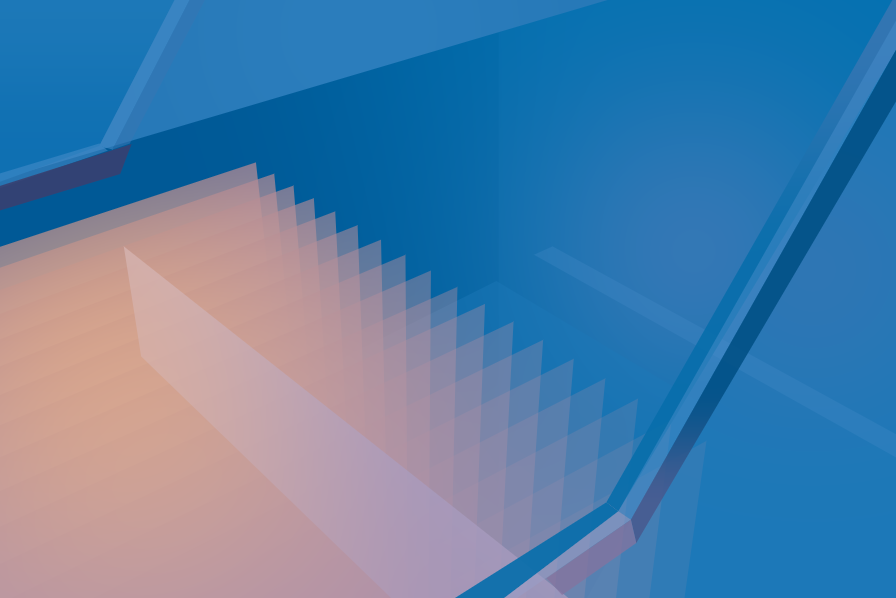
This background is drawn by a Shadertoy shader. Its source:

```glsl
// Translucent peach fins fanned out in a blue room behind slanted glass frames.

const vec3 DEEP_BLUE  = vec3(0.00, 0.35, 0.59);
const vec3 CLEAR_BLUE = vec3(0.00, 0.43, 0.68);
const vec3 SKY_BLUE   = vec3(0.11, 0.47, 0.72);
const vec3 HAZE_BLUE  = vec3(0.21, 0.46, 0.70);
const vec3 PALE_BLUE  = vec3(0.28, 0.55, 0.79);
const vec3 SHADE_BLUE = vec3(0.00, 0.31, 0.52);
const vec3 PEACH      = vec3(0.86, 0.67, 0.57);
const vec3 LILAC      = vec3(0.67, 0.56, 0.67);
const vec3 PLUM       = vec3(0.22, 0.25, 0.44);
const int FIN_COUNT = 18;

// Signed distance to the line a-b, positive on its left side.
float edge(vec2 p, vec2 a, vec2 b) {
    vec2 d = normalize(b - a);
    return d.x * (p.y - a.y) - d.y * (p.x - a.x);
}

// Antialiased coverage from a signed distance.
float cover(float d) {
    return clamp(0.5 + d * iResolution.y, 0.0, 1.0);
}

// Coverage of a convex quad given in either winding.
float quad(vec2 p, vec2 a, vec2 b, vec2 c, vec2 d) {
    float s = sign(edge(c, a, b));
    float ab = s * edge(p, a, b), bc = s * edge(p, b, c);
    float cd = s * edge(p, c, d), da = s * edge(p, d, a);
    return cover(min(min(ab, bc), min(cd, da)));
}

float glow(vec2 p, vec2 center, float radius) {
    vec2 d = (p - center) / radius;
    return exp(-dot(d, d));
}

// Walls, floor and the long pale streak.
vec3 room(vec2 p) {
    vec3 col = mix(DEEP_BLUE, CLEAR_BLUE, smoothstep(0.3, 1.1, p.x + 0.3 * (p.y - 0.7)));
    col = mix(col, HAZE_BLUE, 0.9 * glow(p, vec2(1.16, 0.58), 0.30));
    col += 0.012 * cover(p.x - 0.834);
    vec2 corner = vec2(0.83, 0.53);
    float ground = min(edge(p, vec2(1.5, 0.13), corner), edge(p, corner, vec2(0.7, 0.465)));
    col = mix(col, SKY_BLUE, 0.45 * cover(ground));
    float outside = cover(edge(p, vec2(1.055, 0.13), vec2(1.5, 0.918)) * -1.0);
    vec3 outer = mix(SKY_BLUE, HAZE_BLUE, 0.7 * glow(p, vec2(1.36, 0.55), 0.25));
    col = mix(col, outer, outside);
    col = mix(col, SKY_BLUE, 0.7 * smoothstep(0.32, 0.05, p.y));
    float streak = quad(p, vec2(0.893, 0.574), vec2(0.924, 0.588),
                        vec2(1.52, 0.262), vec2(1.52, 0.223));
    return mix(col, PALE_BLUE, 0.28 * streak);
}

// Upper left pane with its bevelled corner.
vec3 upperPane(vec3 col, vec2 p) {
    float pane = cover(edge(p, vec2(0.17, 0.75), vec2(1.016, 1.0)));
    vec3 tint = mix(SKY_BLUE, HAZE_BLUE, 0.35) + 0.025 * glow(p, vec2(0.6, 0.95), 0.35);
    col = mix(col, tint, pane);
    float inner = quad(p, vec2(-0.1, 0.66), vec2(0.166, 0.756), vec2(0.297, 1.01), vec2(-0.1, 1.01));
    col = mix(col, mix(vec3(0.06, 0.44, 0.70), SKY_BLUE, smoothstep(0.75, 1.0, p.y)), inner);
    float bright = quad(p, vec2(0.166, 0.756), vec2(0.188, 0.75), vec2(0.322, 1.01), vec2(0.297, 1.01));
    float dim = quad(p, vec2(0.188, 0.75), vec2(0.217, 0.76), vec2(0.348, 1.01), vec2(0.322, 1.01));
    float ledge = quad(p, vec2(-0.01, 0.682), vec2(0.18, 0.748), vec2(0.166, 0.76), vec2(-0.01, 0.707));
    col = mix(col, PALE_BLUE, 0.55 * max(bright, ledge));
    col = mix(col, HAZE_BLUE, 0.6 * dim);
    float shade = quad(p, vec2(-0.01, 0.645), vec2(0.201, 0.709), vec2(0.22, 0.759), vec2(-0.01, 0.686));
    return mix(col, PLUM, 0.9 * shade);
}

// Overlapping fins: spacing widens and opacity falls toward the front.
vec3 fins(vec3 col, vec2 p) {
    vec3 tint = mix(LILAC, PEACH, glow(p, vec2(0.17, 0.42), 0.46));
    for (int i = 0; i < FIN_COUNT; i++) {
        float n = float(i), t = n / float(FIN_COUNT - 1);
        float x = 0.428 + 0.0297 * n + 0.00086 * n * n;
        vec2 tip = vec2(x, 0.7285 - 0.618 * (x - 0.428));
        float top = edge(p, tip - vec2(1.0, mix(0.33, 0.55, t)), tip);
        float side = edge(p, tip, tip + vec2(mix(0.11, -0.14, t), -1.0));
        float fin = cover(min(-top, -side));
        vec3 shaded = tint - vec3(0.07, 0.08, 0.04) * (1.0 - t) * exp(top * 14.0);
        col = mix(col, shaded, fin * mix(0.74, 0.13, t));
    }
    return col;
}

// Pale blade lying across the fins.
vec3 blade(vec3 col, vec2 p) {
    vec2 apex = vec2(0.207, 0.588), heel = vec2(0.236, 0.404);
    float right = -edge(p, apex, vec2(0.938, 0.01));
    float left = min(edge(p, apex, heel), edge(p, heel, vec2(0.654, 0.0)));
    vec3 tint = mix(vec3(0.84, 0.71, 0.70), vec3(0.66, 0.61, 0.75), smoothstep(0.2, 0.75, p.x));
    return mix(col, tint, cover(min(right, left)) * mix(0.45, 0.75, exp(-max(right, 0.0) * 7.0)));
}

// Bent frame at the right: inner face, lit bevel and shadowed side.
vec3 frame(vec3 col, vec2 p) {
    vec2 bendA = vec2(1.014, 0.16), bendB = vec2(1.034, 0.145);
    vec2 bendC = vec2(1.055, 0.131), bendD = vec2(1.064, 0.092);
    float face = quad(p, bendA, bendB, vec2(1.555, 1.01), vec2(1.498, 1.01));
    float foot = quad(p, bendA, bendB, vec2(0.83, -0.01), vec2(0.745, -0.01));
    float lit = quad(p, bendB, bendC, vec2(1.551, 1.01), vec2(1.498, 0.965));
    float litFoot = quad(p, bendB, bendC, vec2(0.85, -0.01), vec2(0.83, -0.01));
    float dark = quad(p, bendC, bendD, vec2(1.604, 1.01), vec2(1.551, 1.01));
    float darkFoot = quad(p, bendC, bendD, vec2(0.94, 0.005), vec2(0.914, 0.033));
    vec3 faceTint = mix(vec3(0.03, 0.43, 0.67), HAZE_BLUE, smoothstep(0.55, 0.95, p.y));
    col = mix(col, faceTint, 0.92 * max(face, foot));
    col = mix(col, PALE_BLUE, 0.5 * lit);
    col = mix(col, vec3(0.60, 0.62, 0.78), 0.55 * litFoot);
    vec3 side = mix(vec3(0.28, 0.35, 0.56), SHADE_BLUE, smoothstep(0.15, 0.36, p.y));
    col = mix(col, side, 0.88 * dark);
    return mix(col, vec3(0.52, 0.45, 0.62), 0.75 * darkFoot);
}

void mainImage(out vec4 fragColor, in vec2 fragCoord) {
    vec2 p = fragCoord / iResolution.y;
    vec3 col = upperPane(room(p), p);
    col = frame(blade(fins(col, p), p), p);
    fragColor = vec4(clamp(col, 0.0, 1.0), 1.0);
}
```
